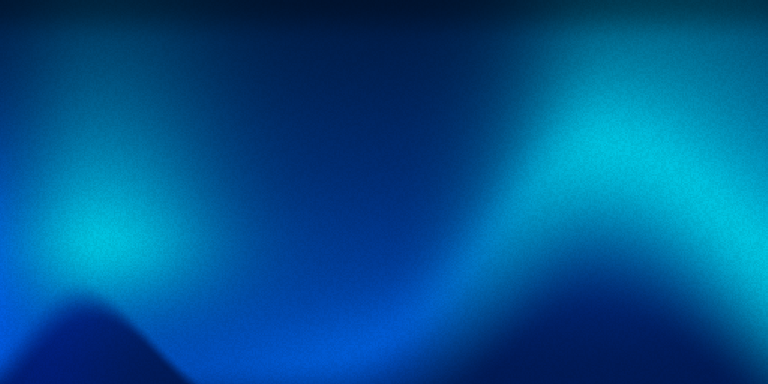
This background is drawn by a Shadertoy shader. Its source:

```glsl
const vec3 NIGHT = vec3(0.0, 0.105, 0.265);
const vec3 ROYAL = vec3(0.0, 0.185, 0.485);
const vec3 AZURE = vec3(0.0, 0.30, 0.74);
const vec3 CYAN = vec3(0.0, 0.74, 0.85);
const vec3 DEEP = vec3(0.0, 0.10, 0.33);
const vec3 INDIGO = vec3(0.0, 0.155, 0.47);

// Bell curve with a separate width on each side
float bell(float x, float center, float leftWidth, float rightWidth) {
    float t = (x - center) / (x < center ? leftWidth : rightWidth);
    return exp(-t * t);
}

// Height of the luminous wave and of the small left hill
float waveHeight(float x) {
    return 0.06 + 0.56 * bell(x, 0.785, 0.20, 0.26);
}

float leftHillHeight(float x) {
    return 0.315 * bell(x, 0.11, 0.112, 0.132) - 0.10;
}

// Vertical backdrop, darkest at the top
vec3 skyColor(float y) {
    vec3 low = mix(AZURE, ROYAL, smoothstep(-0.1, 0.6, y));
    return mix(low, NIGHT, smoothstep(0.35, 1.05, y));
}

// Fades upward with a rounded start
float fadeUp(float rise, float reach) {
    float softness = 0.06;
    float above = max(rise, 0.0);
    return exp((softness - sqrt(above * above + softness * softness)) / reach);
}

// Cyan light above the wave
float waveLight(float x, float rise) {
    float reach = mix(0.29, 0.48, smoothstep(0.75, 1.0, x));
    return smoothstep(0.50, 0.80, x) * fadeUp(rise, reach);
}

// Cyan plume over the left hill
float plumeLight(vec2 uv) {
    float rise = uv.y - 0.37;
    float below = min(rise, 0.0);
    return bell(uv.x, 0.13, 0.11, 0.15) * fadeUp(rise, 0.31) * bell(below, 0.0, 0.17, 0.17);
}

float grain(vec2 cell) {
    return fract(sin(dot(cell, vec2(12.99, 78.23))) * 43758.5) - 0.5;
}

void mainImage(out vec4 fragColor, in vec2 fragCoord) {
    vec2 uv = fragCoord / iResolution.xy;
    float rise = uv.y - waveHeight(uv.x);

    // Sky, crest streak and left edge glow
    vec3 color = skyColor(uv.y);
    color += vec3(0.0, 0.07, 0.12) * bell(rise, -0.01, 0.10, 0.12) * smoothstep(0.2, 0.5, uv.x);
    color += vec3(0.0, 0.08, 0.25) * exp(-uv.x / 0.06) * bell(uv.y, 0.35, 0.35, 0.30);

    // Aurora
    color = mix(color, CYAN, waveLight(uv.x, rise));
    color = mix(color, CYAN, plumeLight(uv));

    // Soft shadow under the wave
    vec3 shade = mix(DEEP, INDIGO, smoothstep(0.0, 0.35, uv.y));
    float depth = mix(0.20, 0.46, smoothstep(0.3, 0.85, uv.x));
    color = mix(color, shade, smoothstep(0.0, depth, -rise));

    // Left hill, its edge sharpening to the right
    vec3 hill = shade + vec3(0.0, 0.01, 0.12) * bell(uv.x, 0.05, 0.1, 0.1);
    float blur = mix(0.075, 0.025, smoothstep(0.06, 0.20, uv.x));
    color = mix(color, hill, smoothstep(-blur, blur, leftHillHeight(uv.x) - uv.y));

    // Top vignette and fine grain
    color *= mix(0.68, 1.0, smoothstep(1.0, 0.88, uv.y));
    color *= 1.0 + 0.08 * grain(floor(uv * vec2(512.0, 256.0)));
    fragColor = vec4(clamp(color, 0.0, 1.0), 1.0);
}
```
